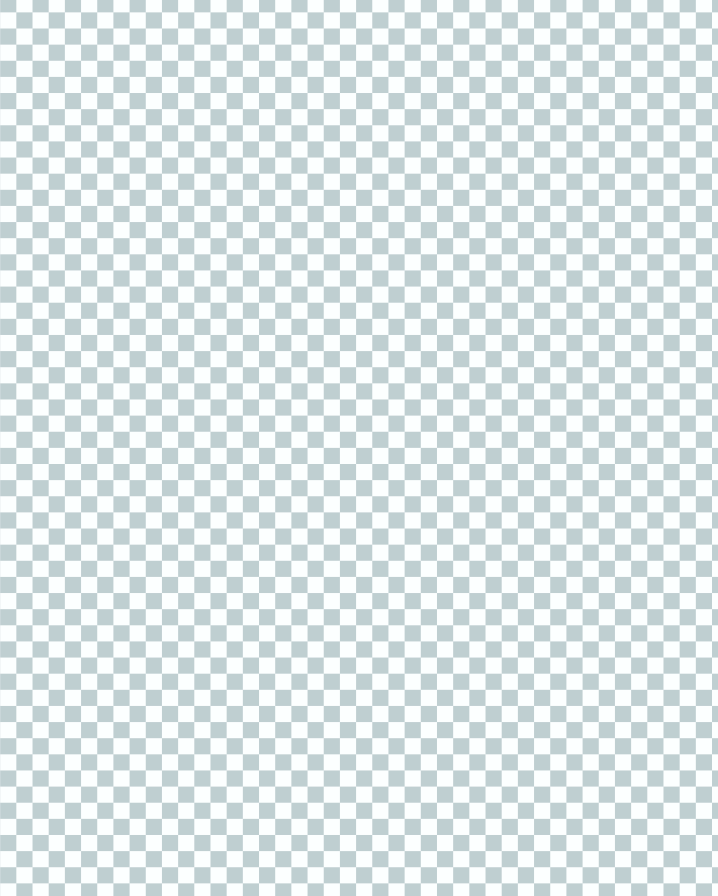
A WebGL 2 fragment shader for this pattern:

```glsl
#version 300 es
precision highp float;
// Fine two-colour checkerboard of flat, even squares, cropped at the borders.
// Each axis is a square wave, box-filtered over one pixel; the product of the
// two waves gives the board with exact edge coverage.

#define CELLS       vec2(44.38, 55.55)     // squares across and down the canvas
#define FIRST_EDGE  vec2(0.01, 0.783)      // first edge from lower left, in squares
#define EDGE_WIDTH  1.0                    // edge softness in pixels
#define BLUE_GREY   vec3(0.75, 0.81, 0.82)
#define WHITE       vec3(0.99, 1.0, 1.0)

uniform vec2 u_resolution;
out vec4 fragColor;

// Signed distance to the nearest edge: positive in even squares, negative in odd.
vec2 edgeDistance(vec2 p) {
    return 0.5 - abs(mod(p + 0.5, 2.0) - 1.0);
}

// Square wave from -1 to 1 with its edges smoothed over the given width.
vec2 softSquareWave(vec2 p, vec2 width) {
    return clamp(2.0 * edgeDistance(p) / width, -1.0, 1.0);
}

void main() {
    // Position measured in squares
    vec2 p = gl_FragCoord.xy / u_resolution * CELLS - FIRST_EDGE;
    vec2 pixelSize = CELLS / u_resolution;

    // Squares whose column and row share parity are blue-grey
    vec2 wave = softSquareWave(p, pixelSize * EDGE_WIDTH);
    float greyCover = 0.5 + 0.5 * wave.x * wave.y;

    fragColor = vec4(mix(WHITE, BLUE_GREY, greyCover), 1.0);
}
```
